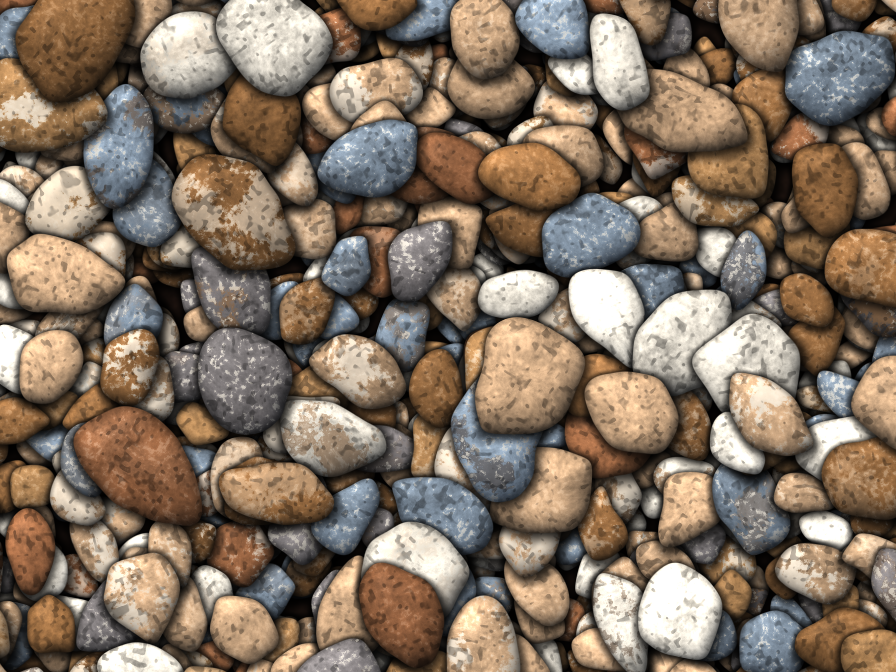
This texture is drawn by a Shadertoy shader. Its source:

```glsl
// A beach of mixed flint pebbles under soft light from the upper left.
// Layers of jittered grids, small stones first and large ones on top; each
// stone is a rounded random polygon, domed, stained and ringed by shadow.

const float TAU = 6.28319;
const int LAYERS = 7;
const int SIDES = 7;
const vec3 LIGHT = vec3(-0.28, 0.58, 0.765);
const vec3 GAP = vec3(0.10, 0.065, 0.05);
const vec3 TAN = vec3(0.77, 0.63, 0.49);
const vec3 OCHRE = vec3(0.68, 0.51, 0.33);
const vec3 BROWN = vec3(0.54, 0.38, 0.23);
const vec3 RUST = vec3(0.58, 0.38, 0.25);
const vec3 CREAM = vec3(0.93, 0.90, 0.84);
const vec3 GREY = vec3(0.47, 0.45, 0.45);
const vec3 BLUE = vec3(0.50, 0.56, 0.62);

vec3 hash3(vec3 p) {
    p = fract(p * vec3(0.1031, 0.1030, 0.0973));
    p += dot(p, p.yxz + 33.33);
    return fract((p.xxy + p.yxx) * p.zyx);
}

mat2 rotation(float a) {
    return mat2(cos(a), sin(a), -sin(a), cos(a));
}

float noise(vec2 p) {
    vec2 i = floor(p), f = fract(p);
    f = f * f * (3.0 - 2.0 * f);
    float a = hash3(vec3(i, 7.0)).x;
    float b = hash3(vec3(i + vec2(1, 0), 7.0)).x;
    float c = hash3(vec3(i + vec2(0, 1), 7.0)).x;
    float d = hash3(vec3(i + vec2(1, 1), 7.0)).x;
    return mix(mix(a, b, f.x), mix(c, d, f.x), f.y);
}

float fbm(vec2 p) {
    float sum = 0.0, amp = 0.533;
    for (int i = 0; i < 4; i++) {
        sum += amp * noise(p);
        p = rotation(0.6) * p * 2.03 + 17.0;
        amp *= 0.5;
    }
    return sum;
}

// Rounded polygon: x is 1 on the outline and 0 at the centre, yz its gradient.
vec3 pebbleField(vec2 q, vec3 seed, float sharpness) {
    float sum = 0.0;
    vec2 grad = vec2(0);
    for (int i = 0; i < SIDES; i++) {
        vec3 h = hash3(seed + float(i) * 3.7);
        float a = TAU * (float(i) + 0.7 * h.x) / float(SIDES);
        vec2 dir = vec2(cos(a), sin(a)) / mix(0.76, 1.12, h.y);
        float t = max(dot(dir, q), 0.0);
        float power = pow(t, sharpness - 1.0);
        sum += power * t;
        grad += power * dir;
    }
    float f = max(pow(sum, 1.0 / sharpness), 0.01);
    return vec3(f, grad / pow(f, sharpness - 1.0));
}

vec3 stoneBase(float pick) {
    if (pick < 0.27) return TAN;
    if (pick < 0.39) return OCHRE;
    if (pick < 0.57) return BROWN;
    if (pick < 0.64) return RUST;
    if (pick < 0.83) return CREAM;
    if (pick < 0.90) return GREY;
    return BLUE;
}

// Mottling, stains, flecks and pits over the base colour of one stone.
vec3 stoneColor(vec2 u, vec3 kind) {
    u += kind.yz * 40.0;
    float mottle = fbm(u * 24.0);
    float grain = fbm(u * 165.0);
    float stain = smoothstep(0.47, 0.60, fbm(u * 19.0 + 9.0) + 0.4 * (grain - 0.5));
    vec3 c = stoneBase(kind.x) * mix(0.84, 1.12, kind.y);
    c *= 0.54 + 0.52 * mottle + 0.42 * grain;
    vec3 stainColor = kind.x < 0.64 ? CREAM * 0.94 : mix(BROWN, GREY * 0.7, kind.y);
    c = mix(c, stainColor, stain * smoothstep(0.35, 0.9, kind.z) * 0.75);
    float fleck = smoothstep(0.55, 0.72, grain * 0.7 + mottle * 0.3);
    c = mix(c, CREAM * 0.92, fleck * (kind.x < 0.83 ? 0.4 * kind.z : 0.7));
    float pits = smoothstep(0.60, 0.74, noise(u * 140.0) * 0.6 + (1.0 - mottle) * 0.4);
    return c * (1.0 - 0.3 * pits);
}

// Draws one stone with its contact shadow over the colour beneath.
vec3 addStone(vec3 under, vec2 local, float radius, vec3 seed, float pixel) {
    vec3 form = hash3(seed + 11.3), kind = hash3(seed + 29.1);
    if (length(local) > radius * 2.0) return under;
    mat2 turn = rotation(form.x * TAU);
    vec2 radii = radius * vec2(1.14, mix(0.64, 1.0, form.y));
    vec2 u = local * turn;
    vec3 field = pebbleField(u / radii, seed, mix(4.5, 9.0, form.z));
    vec2 slope = turn * (field.yz / radii);
    vec2 outward = normalize(slope + 1e-5);
    float f = field.x, dist = (f - 1.0) / max(length(slope), 1e-3);

    float reach = 0.016 - 0.012 * dot(outward, LIGHT.xy);
    under *= mix(0.20, 1.0, smoothstep(-0.003, reach, dist));
    float mask = smoothstep(pixel, -pixel, dist);
    if (mask <= 0.0) return under;

    // Uneven dome, lit by open sky with a cool tint in the shade
    float bump = noise(u * 55.0 + seed.xy) + 0.6 * noise(u * 120.0 + seed.yx) - 0.8;
    vec3 normal = normalize(vec3(outward * (1.15 * pow(f, 2.8) + 0.2 * bump), 1.0));
    float diffuse = max(dot(normal, LIGHT), 0.0);
    float sheen = pow(max(dot(normal, normalize(LIGHT + vec3(0, 0, 1))), 0.0), 24.0);
    vec3 light = vec3(0.32, 0.335, 0.36) + vec3(0.99, 0.97, 0.94) * diffuse;
    vec3 c = stoneColor(u, kind) * light + 0.05 * sheen;
    c *= mix(1.0, 0.68, smoothstep(0.84, 1.04, f));
    return mix(under, c, mask);
}

void mainImage(out vec4 fragColor, in vec2 fragCoord) {
    vec2 p = fragCoord / iResolution.y;
    float pixel = 0.8 / iResolution.y;
    vec2 warped = p + 0.010 * (vec2(noise(p * 24.0), noise(p * 24.0 + 50.0)) - 0.5);
    vec3 color = GAP * (0.6 + 0.8 * fbm(p * 60.0));

    for (int k = 0; k < LAYERS; k++) {
        float rank = float(k) / float(LAYERS - 1);
        float size = mix(0.075, 0.205, rank * rank);
        float density = mix(1.0, 0.27, smoothstep(0.25, 0.95, rank));
        mat2 tilt = rotation(0.5 + 1.9 * float(k));
        vec2 cell = floor(tilt * p / size);
        for (int n = 0; n < 9; n++) {
            vec2 id = cell + vec2(n % 3 - 1, n / 3 - 1);
            vec3 seed = vec3(id, float(k) * 13.0 + 5.0);
            vec3 h = hash3(seed);
            if (h.z > density) continue;
            vec2 centre = (id + 0.5 + 0.55 * (h.xy - 0.5)) * size * tilt;
            float radius = size * mix(0.42, 0.58, fract(h.x * 7.0 + h.y * 5.0));
            color = addStone(color, warped - centre, radius, seed, pixel);
        }
    }
    fragColor = vec4(clamp(color, 0.0, 1.0), 1.0);
}
```
